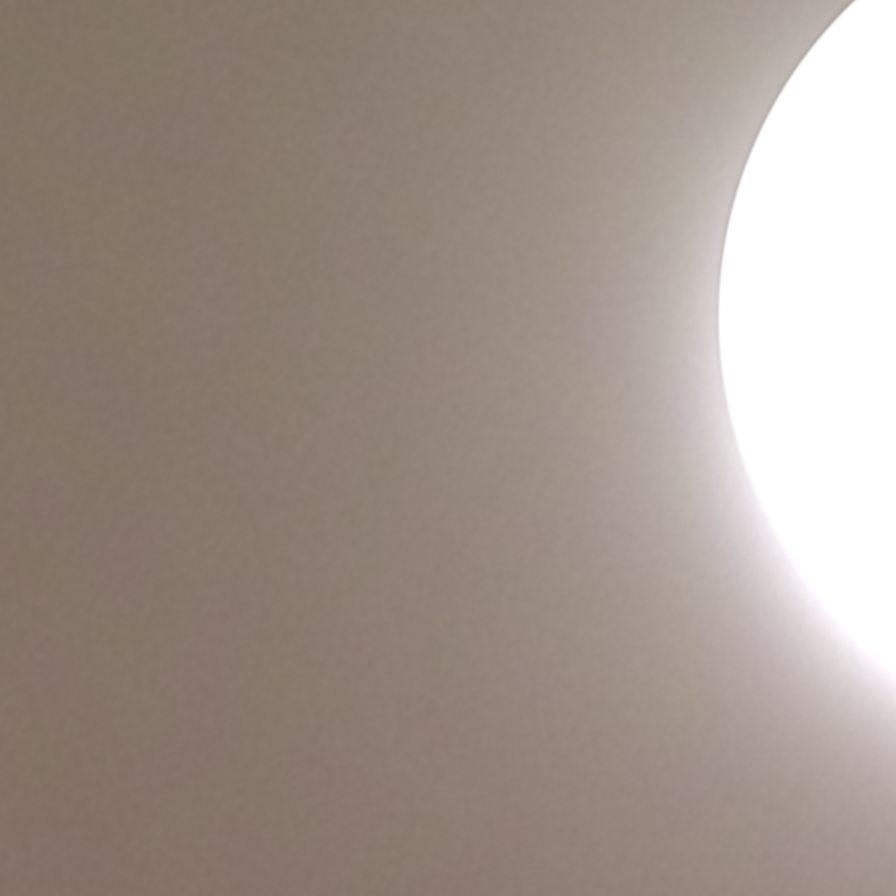
This texture is drawn by a WebGL 2 fragment shader. Its source:

```glsl
#version 300 es
precision highp float;

uniform vec2 u_resolution;
out vec4 fragColor;

// Lamp disc
const vec2 LAMP_CENTER = vec2(1.289, 0.646);
const float LAMP_RADIUS = 0.487;
const vec3 LAMP_COLOR = vec3(1.0);
const float EDGE_SOFT_TOP = 0.0025;
const float EDGE_SOFT_BOTTOM = 0.007;
const float RIM_WIDTH = 0.004;
const float RIM_DARKNESS = 0.07;

// Wall and the light falling on it
const vec3 WALL_COLOR = vec3(0.500, 0.435, 0.382);
const vec3 GLOW_TINT = vec3(1.0, 1.10, 1.25);
const float WIDE_GLOW = 0.22;
const float WIDE_FALLOFF = 0.30;
const float NEAR_GLOW = 0.16;
const float NEAR_TILT = 0.16;
const float NEAR_FALLOFF = 0.06;
const vec3 TOP_TINT = vec3(-0.006, 0.006, -0.004);

// Plaster texture
const float GRAIN_SCALE = 85.0;
const float GRAIN_AMOUNT = 0.022;
const float BLOTCH_SCALE = 7.0;
const float BLOTCH_AMOUNT = 0.012;

vec2 hashGradient(vec2 cell) {
    vec3 q = fract(cell.xyx * vec3(0.1031, 0.1030, 0.0973));
    q += dot(q, q.yzx + 33.33);
    float angle = 6.28318 * fract((q.x + q.y) * q.z);
    return vec2(cos(angle), sin(angle));
}

float gradientNoise(vec2 p) {
    vec2 i = floor(p);
    vec2 f = p - i;
    vec2 u = f * f * f * (f * (f * 6.0 - 15.0) + 10.0);
    float a = dot(hashGradient(i), f);
    float b = dot(hashGradient(i + vec2(1, 0)), f - vec2(1, 0));
    float c = dot(hashGradient(i + vec2(0, 1)), f - vec2(0, 1));
    float d = dot(hashGradient(i + vec2(1, 1)), f - vec2(1, 1));
    return mix(mix(a, b, u.x), mix(c, d, u.x), u.y);
}

float plasterGrain(vec2 p) {
    // Slightly slanted, stretched bumps in three octaves
    vec2 q = mat2(0.87, 0.40, -0.50, 0.75) * p * GRAIN_SCALE;
    float sum = 0.0;
    float weight = 0.5;
    for (int octave = 0; octave < 3; octave++) {
        sum += weight * gradientNoise(q);
        q = q * 1.9 + 17.3;
        weight *= 0.6;
    }
    return sum;
}

vec3 wallLight(float dist, float height) {
    float d = max(dist, 0.0);
    float nearAmount = max(NEAR_GLOW - NEAR_TILT * height, 0.03);
    float wideAmount = WIDE_GLOW * (1.0 - 0.2 * height);
    float glow = nearAmount * exp(-d / NEAR_FALLOFF)
               + wideAmount * exp(-d / WIDE_FALLOFF);
    return WALL_COLOR + GLOW_TINT * glow + TOP_TINT * height;
}

void main() {
    vec2 p = gl_FragCoord.xy / u_resolution;
    float pixel = 1.0 / min(u_resolution.x, u_resolution.y);

    // Signed distance to the disc, and direction from its center
    vec2 toPoint = p - LAMP_CENTER;
    float radial = length(toPoint);
    float dist = radial - LAMP_RADIUS;
    float height = toPoint.y / max(radial, 0.001);

    // Wall with grain and faint warm and cool blotches
    vec3 color = wallLight(dist, height);
    color += GRAIN_AMOUNT * plasterGrain(p);
    float blotch = gradientNoise(p * BLOTCH_SCALE + 4.7);
    float tint = gradientNoise(p * BLOTCH_SCALE * 1.6 + 31.0);
    color += BLOTCH_AMOUNT * (0.6 * blotch + tint * vec3(0.3, -0.5, 0.9));

    // Thin shaded rim, fading toward the lower edge
    float rim = exp(-pow(dist / RIM_WIDTH, 2.0));
    color -= RIM_DARKNESS * rim * smoothstep(-0.6, 0.3, height);

    // Overexposed disc, with a softer edge below
    float softness = mix(EDGE_SOFT_TOP, EDGE_SOFT_BOTTOM, smoothstep(0.0, -0.8, height));
    softness = max(softness, pixel);
    float lamp = 1.0 - smoothstep(-softness, softness, dist);
    color = mix(color, LAMP_COLOR, lamp);

    fragColor = vec4(clamp(color, 0.0, 1.0), 1.0);
}
```
